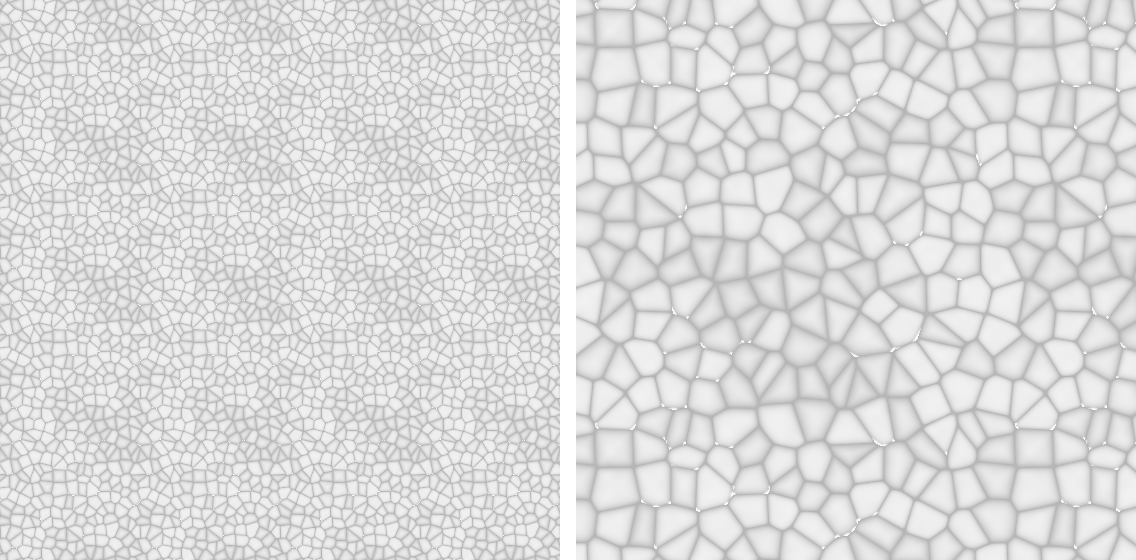
Left: the whole. Right: its middle third, enlarged.
Write a WebGL 1 fragment shader that draws this texture.

```glsl
precision highp float;
uniform vec2 u_resolution;

const float REPEATS = 4.0;
const float CELLS = 13.0; // cells across one repeat

vec2 hash2(vec2 p) {
  return fract(sin(vec2(dot(p, vec2(127.1, 311.7)), dot(p, vec2(269.5, 183.3)))) * 43758.5453);
}

// Position of the site in a lattice square, wrapped at each repeat
vec2 site(vec2 square) {
  return square + 0.06 + 0.88 * hash2(mod(square, CELLS));
}

// Value noise that wraps after the given period
float wrappedNoise(vec2 p, float period) {
  vec2 i = floor(p);
  vec2 f = fract(p);
  f = f * f * (3.0 - 2.0 * f);
  float a = hash2(mod(i, period) + 41.0).x;
  float b = hash2(mod(i + vec2(1.0, 0.0), period) + 41.0).x;
  float c = hash2(mod(i + vec2(0.0, 1.0), period) + 41.0).x;
  float d = hash2(mod(i + 1.0, period) + 41.0).x;
  return mix(mix(a, b, f.x), mix(c, d, f.x), f.y);
}

void main() {
  vec2 uv = gl_FragCoord.xy / u_resolution;
  vec2 p = uv * REPEATS * CELLS;
  vec2 base = floor(p);

  // Nearest site
  vec2 home = base;
  vec2 toHome = vec2(8.0);
  for (int y = -1; y <= 1; y++) {
    for (int x = -1; x <= 1; x++) {
      vec2 square = base + vec2(float(x), float(y));
      vec2 offset = site(square) - p;
      if (dot(offset, offset) < dot(toHome, toHome)) {
        toHome = offset;
        home = square;
      }
    }
  }

  // Rounded distance to the walls, and the two closest walls for the corners
  float wallSum = 0.0;
  float nearest = 8.0;
  float second = 8.0;
  for (int y = -2; y <= 2; y++) {
    for (int x = -2; x <= 2; x++) {
      vec2 offset = site(home + vec2(float(x), float(y))) - p;
      vec2 across = offset - toHome;
      if (dot(across, across) > 0.0001) {
        float wall = dot(0.5 * (offset + toHome), normalize(across));
        wallSum += exp(-22.0 * wall);
        second = min(second, max(nearest, wall));
        nearest = min(nearest, wall);
      }
    }
  }
  float depth = max(-log(wallSum) / 22.0, 0.0);

  // Crisp bright cells among soft grey ones, gathered in patches
  vec2 cellRandom = hash2(mod(home, CELLS) + 87.0);
  float patchTone = wrappedNoise(p * 4.0 / CELLS, 4.0);
  float softness = smoothstep(0.15, 0.85, 0.5 * cellRandom.x + 0.5 * patchTone);
  float rise = 1.0 - exp(-depth / mix(0.055, 0.19, softness));
  float tone = mix(0.715, 0.938, rise);

  // Faint mottling
  tone += 0.02 * (wrappedNoise(p * 3.0, CELLS * 3.0) - 0.5);

  // Sparse white specks at the lower corners of a few cells
  float speck = 1.0 - smoothstep(0.04, 0.11, second);
  speck *= step(0.84, cellRandom.y) * smoothstep(0.2, 0.3, toHome.y);
  tone = mix(tone, 0.98, speck);

  gl_FragColor = vec4(vec3(tone), 1.0);
}
```
